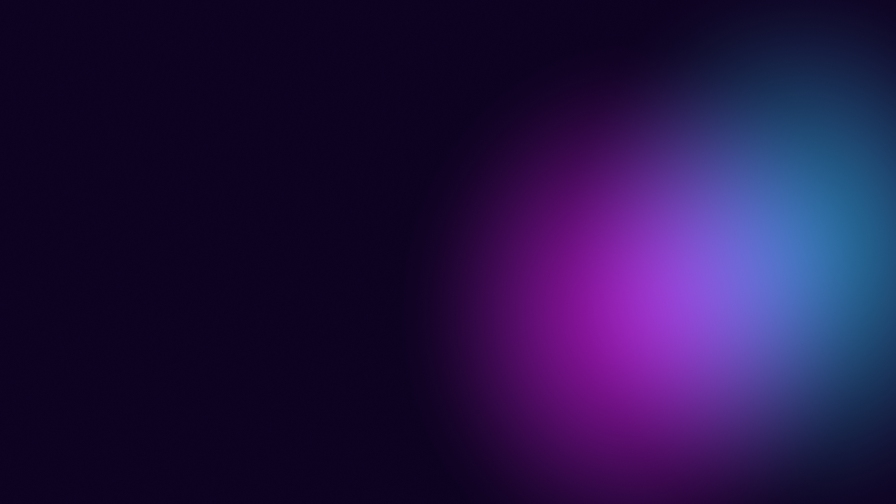
Write a WebGL 1 fragment shader that draws this background.

```glsl
precision highp float;
// Dark indigo background with a magenta glow and a blue glow overlapping at the right.

uniform vec2 u_resolution;

// Positions and radii are in units of the canvas height.
const vec3 BACKDROP = vec3(0.055, 0.010, 0.130);

const vec3 MAGENTA_LIGHT = vec3(0.520, 0.070, 0.520);
const vec2 MAGENTA_CENTER = vec2(1.260, 0.380);
const vec2 MAGENTA_RADII = vec2(0.486, 0.556);

const vec3 BLUE_LIGHT = vec3(0.100, 0.430, 0.500);
const vec2 BLUE_CENTER = vec2(1.595, 0.502);
const vec2 BLUE_RADII = vec2(0.500, 0.580);

const float DITHER = 1.0 / 255.0;

// Elliptical light: 1 at the center, easing to 0 at the rim.
float glow(vec2 p, vec2 center, vec2 radii) {
    float d = length((p - center) / radii);
    return 1.0 - smoothstep(0.0, 1.0, d);
}

float hash(vec2 p) {
    return fract(sin(dot(p, vec2(12.99, 78.23))) * 43758.5);
}

void main() {
    vec2 p = gl_FragCoord.xy / u_resolution.y;

    // Add both lights to the backdrop.
    vec3 color = BACKDROP;
    color += MAGENTA_LIGHT * glow(p, MAGENTA_CENTER, MAGENTA_RADII);
    color += BLUE_LIGHT * glow(p, BLUE_CENTER, BLUE_RADII);

    // Dither below one color step to avoid banding.
    color += (hash(gl_FragCoord.xy) - 0.5) * DITHER;

    gl_FragColor = vec4(color, 1.0);
}
```
